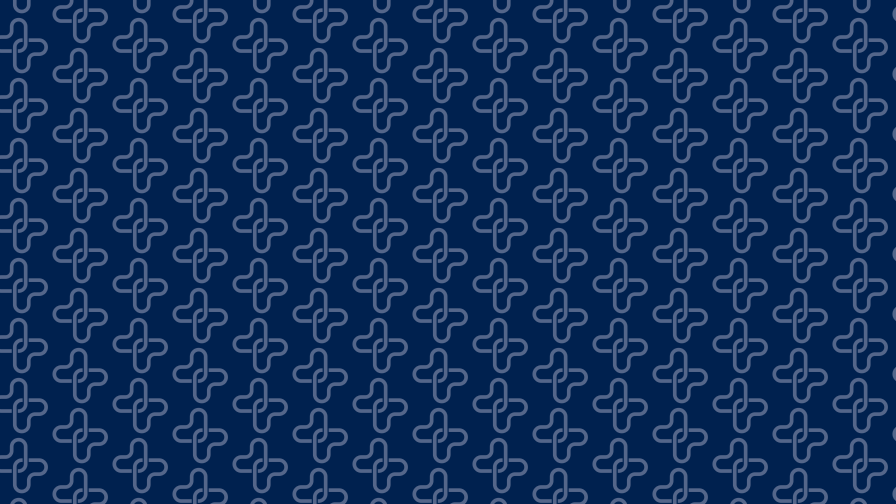
A WebGL 1 fragment shader for this pattern:

```glsl
precision highp float;
// Staggered columns of crosses, each made of two interlinked rounded loops.
uniform vec2 u_resolution;

// Signed distance to an L-shaped loop with an upper and a left arm.
float bentLoop(vec2 p) {
  vec2 q = vec2(7.0 - p.x, p.y + 7.0);
  q = vec2(min(q.x, q.y), max(q.x, q.y));
  // Concave fillet where the arms meet
  if (q.x > 9.0 && q.y < 26.0) return 8.0 - length(q - 26.0);
  // Rounded arm, mirrored by the fold above
  return length(q - vec2(9.0, clamp(q.y, 9.0, 31.3))) - 9.0;
}

// Coverage of everything closer than the given radius
float coverage(float dist, float radius, float pixel) {
  return clamp((radius - dist) / pixel + 0.5, 0.0, 1.0);
}

void main() {
  // The canvas is 648 units high
  float pixel = 648.0 / u_resolution.y;
  vec2 p = gl_FragCoord.xy * pixel;

  // Square cells, every other column shifted by half a cell
  float pitch = 77.14;
  vec2 cell = (p - vec2(26.0, 49.4)) / pitch + 0.5;
  cell.y += 0.5 * mod(floor(cell.x), 2.0);
  vec2 local = (fract(cell) - 0.5) * pitch;

  // The second loop is the first one turned by half a turn
  float upperDist = abs(bentLoop(local));
  float lowerDist = abs(bentLoop(-local));
  float upper = coverage(upperDist, 2.35, pixel);
  float lower = coverage(lowerDist, 2.35, pixel);

  // Weave: each loop passes over the other once, leaving a narrow gap
  if (local.x + local.y > 0.0) lower *= 1.0 - coverage(upperDist, 3.9, pixel);
  else upper *= 1.0 - coverage(lowerDist, 3.9, pixel);

  vec3 navy = vec2(0.0, 0.13).xyx + vec3(0.0, 0.0, 0.31);
  vec3 slate = vec3(0.33, 0.40, 0.54);
  gl_FragColor = vec4(mix(navy, slate, max(upper, lower)), 1.0);
}
```
